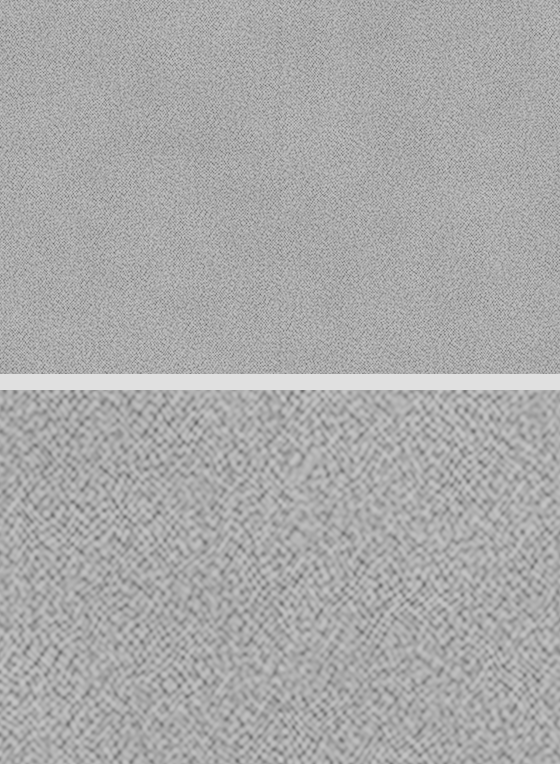
Top: the whole. Bottom: its middle third, enlarged.
A Shadertoy shader for this texture:

```glsl
// Fine grey woven cloth with staggered dark pits, soft mottling and a faint centre seam.

// Lengths are in canvas heights, frequencies in cycles per height.
const vec3  CLOTH_COLOUR   = vec3(0.670);
const vec2  WEAVE_FREQ     = vec2(117.0, 103.0);
const float WEAVE_CONTRAST = 0.068;
const float GRAIN_FREQ     = 152.0;
const float GRAIN_CONTRAST = 0.185;
const float WARP_FREQ      = 31.0;
const float WARP_AMOUNT    = 0.65;
const float PATCH_FREQ     = 14.0;
const float PATCH_CONTRAST = 0.018;
const float MOTTLE_FREQ    = 3.2;
const float MOTTLE_CONTRAST = 0.022;
const float PIT_DEPTH      = 2.4;
const float SEAM_WIDTH     = 0.0045;
const float SEAM_CONTRAST  = 0.055;
const float SEAM_FREQ      = 74.0;
const float TAU            = 6.2831853;

// Integer hash giving a unit gradient for each lattice corner.
vec2 cornerGradient(ivec2 cell) {
    uvec2 q = uvec2(cell + 32768);
    uint h = q.x * 1597334677u ^ q.y * 3812015801u;
    h = (h ^ (h >> 15)) * 2246822519u;
    h = (h ^ (h >> 13)) * 3266489917u;
    h ^= h >> 16;
    float angle = TAU * float(h & 65535u) / 65536.0;
    return vec2(cos(angle), sin(angle));
}

float gradientNoise(vec2 p) {
    vec2 base = floor(p);
    vec2 f = p - base;
    ivec2 c = ivec2(base);
    vec2 s = f * f * f * (f * (f * 6.0 - 15.0) + 10.0);
    float a = dot(cornerGradient(c), f);
    float b = dot(cornerGradient(c + ivec2(1, 0)), f - vec2(1.0, 0.0));
    float d = dot(cornerGradient(c + ivec2(0, 1)), f - vec2(0.0, 1.0));
    float e = dot(cornerGradient(c + ivec2(1, 1)), f - vec2(1.0, 1.0));
    return mix(mix(a, b, s.x), mix(d, e, s.x), s.y);
}

// Staggered threads, bent a little and fading in and out in patches.
float weave(vec2 p) {
    vec2 warp = vec2(gradientNoise(p * WARP_FREQ),
                     gradientNoise(p * WARP_FREQ + 71.3));
    vec2 phase = TAU * (p * WEAVE_FREQ + WARP_AMOUNT * warp);
    float strength = 1.0 + 0.8 * gradientNoise(p * PATCH_FREQ + 19.7);
    return strength * cos(phase.x) * cos(phase.y);
}

// The grain lattice is turned so that it does not beat with the threads.
float grain(vec2 p) {
    const mat2 TURN = mat2(0.848, 0.530, -0.530, 0.848);
    return gradientNoise(TURN * p * GRAIN_FREQ + 5.1);
}

float mottle(vec2 p) {
    return MOTTLE_CONTRAST * gradientNoise(p * MOTTLE_FREQ + 3.4)
         + PATCH_CONTRAST * gradientNoise(p * PATCH_FREQ + 47.9);
}

// Dotted stitch line, slightly darker than the cloth.
float seam(vec2 p, float centre) {
    float offset = (p.x - centre) / SEAM_WIDTH;
    float stitches = cos(TAU * SEAM_FREQ * p.y + 2.0 * offset);
    return SEAM_CONTRAST * exp(-offset * offset) * (stitches - 0.35);
}

void mainImage(out vec4 fragColor, in vec2 fragCoord) {
    vec2 p = fragCoord / iResolution.y;
    float centre = 0.5 * iResolution.x / iResolution.y;

    // Fine relief, skewed so that pits are deeper than thread tops are bright.
    float relief = WEAVE_CONTRAST * weave(p) + GRAIN_CONTRAST * grain(p);
    relief -= PIT_DEPTH * relief * relief;

    float shade = relief + mottle(p) + seam(p, centre);
    fragColor = vec4(clamp(CLOTH_COLOUR + shade, 0.0, 1.0), 1.0);
}
```
